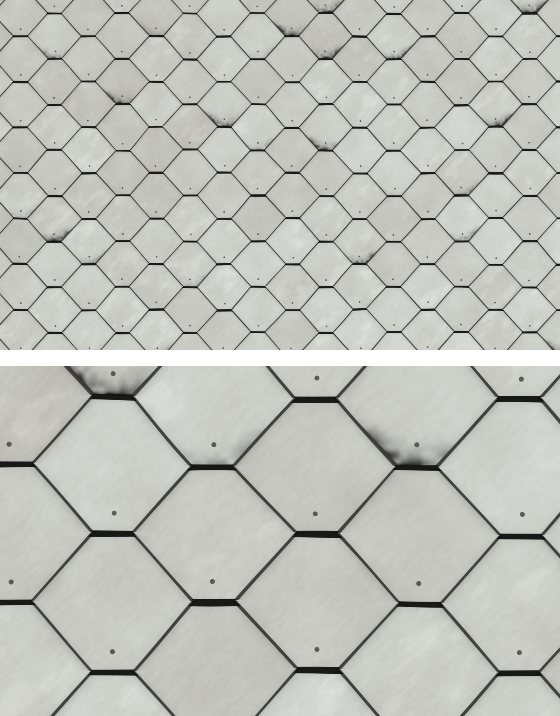
Top, the full canvas; bottom, a detail of the centre.
This texture is drawn by a WebGL 1 fragment shader. Its source:

```glsl
precision highp float;
uniform vec2 u_resolution;

float hash(vec2 p) {
  vec3 v = fract(p.xyx * vec3(0.1031, 0.1030, 0.0973));
  v += dot(v, v.yzx + 33.33);
  return fract((v.x + v.y) * v.z);
}

float noise(vec2 p) {
  vec2 i = floor(p), f = fract(p);
  f = f * f * (3.0 - 2.0 * f);
  return mix(mix(hash(i), hash(i + vec2(1.0, 0.0)), f.x),
             mix(hash(i + vec2(0.0, 1.0)), hash(i + 1.0), f.x), f.y);
}

float fbm(vec2 p) {
  float sum = 0.0, amp = 0.5;
  for (int i = 0; i < 4; i++) {
    sum += amp * noise(p);
    p = p * 2.03 + 17.3;
    amp *= 0.5;
  }
  return sum;
}

void main() {
  // One unit is the height of a slate
  float px = 7.68 / u_resolution.y;
  vec2 p = gl_FragCoord.xy * px;
  vec2 q = p - vec2(0.448, 0.396);
  q += 0.035 * (vec2(noise(p * 1.1 + 5.0), noise(p * 1.1 + 41.0)) - 0.5);

  // Two interleaved lattices of hexagons
  vec2 period = vec2(1.49, 1.0);
  vec2 slantNormal = vec2(0.747, 0.665);
  vec2 id = floor(q / period + 0.5);
  vec2 local = q - id * period;
  if (dot(slantNormal, abs(local)) > 0.4445) {
    id = floor(q / period) + 0.5;
    local = q - id * period;
  }
  float slant = 0.4445 - dot(slantNormal, abs(local));
  float flatEdge = 0.5 - abs(local.y);
  float edge = min(slant, flatEdge);
  float upper = step(0.0, local.y);
  vec2 seed = id * 2.0 + 60.0;
  float tone = hash(seed), wear = hash(seed + 71.0), side = hash(seed + 137.0);

  // Slate face: tile tone, cloudy stains and fine diagonal scratches
  vec2 grainPos = vec2(p.x + p.y, p.y - p.x) + seed * 3.7;
  float cloud = fbm(p * 2.6 + seed * 5.3) - 0.47;
  float grain = noise(grainPos * vec2(7.0, 38.0)) - 0.5;
  float speck = noise(p * 34.0) - 0.5;
  float light = 0.44 + 0.55 * (tone - 0.5) + 0.8 * cloud + 0.22 * grain + 0.18 * speck;
  light += 0.028 * (p.x - 6.1) - 0.03 * (p.y - 3.8) + 0.18 * local.y;
  vec3 color = mix(vec3(0.755, 0.757, 0.727), vec3(0.835, 0.847, 0.826), clamp(light, -0.2, 1.2));
  float bloom = smoothstep(0.5, 0.72, fbm(grainPos * vec2(2.0, 4.0)));
  color += 0.035 * bloom * step(0.6, side);

  // Soft shadow below the overlapping slates
  color *= 1.0 - mix(0.07, 0.22, upper) * exp(-edge * 38.0);

  // Grime gathered on the lower edge of worn slates
  float lowPart = 1.0 - smoothstep(-0.42, -0.12, local.y);
  float lean = smoothstep(-0.25, 0.2, local.x * sign(side - 0.5) + 0.12);
  float dirt = smoothstep(0.8, 0.97, wear) * exp(-edge * 15.0) * lowPart * lean;
  dirt *= 0.35 + 1.3 * noise(p * 19.0);
  color *= 1.0 - 0.8 * clamp(dirt, 0.0, 1.0);

  // Nail head
  vec2 nail = local - vec2(0.03 * (tone - 0.5), -0.355 + 0.03 * (wear - 0.5));
  float nailMask = 1.0 - smoothstep(0.018 - px * 0.5, 0.018 + px * 0.5, length(nail));
  color = mix(color, vec3(0.25, 0.25, 0.23), 0.8 * nailMask);

  // Thin slanted joints, thicker and darker flat joints
  float vary = 0.75 + 0.5 * noise(p * 2.3 + 9.0);
  float slantWidth = mix(0.007, 0.014, upper) * vary;
  slantWidth += 0.014 * smoothstep(0.85, 1.0, wear) * lowPart * lean;
  float joint = 1.0 - smoothstep(slantWidth - px * 0.5, slantWidth + px * 0.5, slant);
  color = mix(color, vec3(0.22, 0.22, 0.205), 0.92 * joint);
  float flatWidth = mix(0.010, 0.034, upper) * vary;
  float gap = 1.0 - smoothstep(flatWidth - px * 0.5, flatWidth + px * 0.5, flatEdge);
  color = mix(color, vec3(0.07, 0.07, 0.065), 0.96 * gap);

  gl_FragColor = vec4(color, 1.0);
}
```
